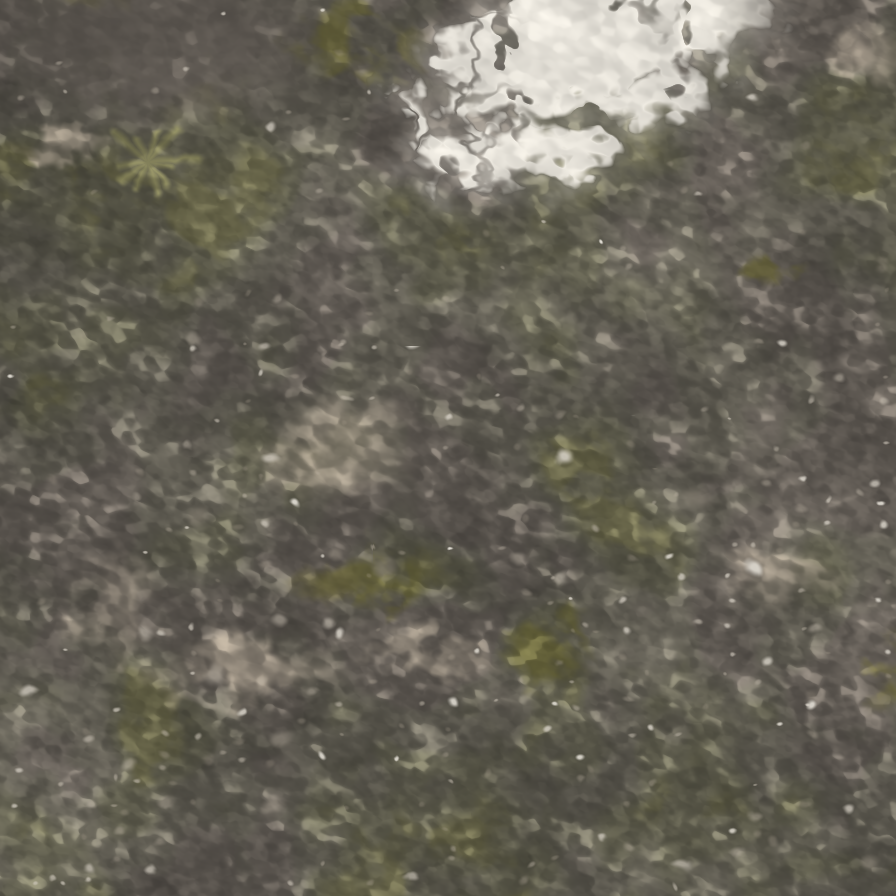
Write a Shadertoy shader that draws this texture.

```glsl
// Weathered grey stone with pale lichen, tan scuffs, moss stains and scattered grit.
#define GRAIN_FREQ vec2(74.0, 104.0)
#define GRAIN_ANGLE -0.4
#define BASE_TONE 0.362
#define GRAIN_CONTRAST 0.13
#define MOTTLE_CONTRAST 0.13
#define CLOUD_CONTRAST 0.17
#define STONE_TINT vec3(1.0, 0.965, 0.862)
#define OLIVE_TINT vec3(1.0, 0.98, 0.815)
#define MAUVE_TINT vec3(1.01, 0.95, 0.88)
#define LICHEN_COLOR vec3(0.90, 0.885, 0.85)
#define TAN_COLOR vec3(0.67, 0.625, 0.56)
#define MOSS_COLOR vec3(0.40, 0.385, 0.16)

// Soft ellipses: centre, radii
const vec4 SCUFFS[7] = vec4[7](
    vec4(0.375, 0.495, 0.075, 0.060), vec4(0.125, 0.325, 0.050, 0.060),
    vec4(0.28, 0.250, 0.105, 0.028), vec4(0.48, 0.272, 0.080, 0.016),
    vec4(0.87, 0.36, 0.060, 0.030), vec4(0.97, 0.94, 0.045, 0.025),
    vec4(0.08, 0.84, 0.050, 0.016));
const vec4 STAINS[5] = vec4[5](
    vec4(1.00, 0.25, 0.030, 0.050), vec4(0.87, 0.69, 0.030, 0.022),
    vec4(0.62, 0.29, 0.040, 0.045), vec4(0.40, 0.95, 0.080, 0.035),
    vec4(0.42, 0.35, 0.080, 0.035));

vec3 hash3(vec2 p) {
    vec3 q = fract(p.xyx * vec3(0.1031, 0.1030, 0.0973));
    q += dot(q, q.yxz + 33.33);
    return fract((q.xxy + q.yzz) * q.zyx);
}

// Cellular noise: x = smoothly blended cell value, y = gap to the cell border
vec2 cells(vec2 p) {
    vec2 id = floor(p);
    float sum = 0.0, weights = 0.0, nearest = 9.0, second = 9.0;
    for (int y = -1; y <= 1; y++)
    for (int x = -1; x <= 1; x++) {
        vec2 cell = id + vec2(x, y);
        vec3 h = hash3(cell);
        float d = length(cell + h.xy - p);
        float w = exp(-5.5 * d * d);
        sum += w * h.z;
        weights += w;
        second = min(second, max(nearest, d));
        nearest = min(nearest, d);
    }
    return vec2(sum / weights, second - nearest);
}

float layered(vec2 p) {
    float sum = 0.0, amp = 0.54;
    for (int i = 0; i < 3; i++) {
        sum += amp * cells(p).x;
        p = mat2(1.6, 1.2, -1.2, 1.6) * p + 17.3;
        amp *= 0.5;
    }
    return sum / 0.945;
}

float capsule(vec2 p, vec2 a, vec2 b, float r) {
    vec2 pa = p - a, ba = b - a;
    return length(pa - ba * clamp(dot(pa, ba) / dot(ba, ba), 0.0, 1.0)) - r;
}

float ellipse(vec2 p, vec4 e) {
    return 1.0 - smoothstep(0.45, 1.25, length((p - e.xy) / e.zw));
}

// Irregular pebbles, one at most per grid cell: x = coverage, y = shade
vec2 grit(vec2 p, float freq, float share) {
    vec2 id = floor(p * freq);
    vec3 place = hash3(id + 71.0), kind = hash3(id + 213.0);
    vec2 d = fract(p * freq) - mix(vec2(0.3), vec2(0.7), place.xy);
    d.y *= 1.0 + 0.6 * kind.y;
    float r = mix(0.09, 0.18, kind.x * kind.x);
    float pebble = 1.0 - smoothstep(r * 0.3, r * 1.5, length(d));
    return vec2(pebble * step(place.z, share), kind.z);
}

void mainImage(out vec4 fragColor, in vec2 fragCoord) {
    vec2 uv = fragCoord / iResolution.y;
    vec2 along = vec2(cos(GRAIN_ANGLE), sin(GRAIN_ANGLE));
    vec2 q = vec2(dot(uv, along), dot(uv, vec2(-along.y, along.x)));

    // Noise scales from broad clouds to fine grain
    float cloud = layered(uv * 5.0 + 3.0);
    float hue = layered(uv * 9.0 + 41.0);
    float mottle = layered(q * vec2(22.0, 32.0));
    float grain = cells(q * GRAIN_FREQ + mottle * 0.8).x;
    float fine = cells(q * GRAIN_FREQ * 1.8 + 9.0).x;
    vec2 warp = vec2(mottle, layered(uv * 24.0 + 60.0)) - 0.5;
    vec2 p = uv + warp * 0.065;

    // Stone: a smoother mauve area lies in the upper left
    float smoothArea = ellipse(p, vec4(0.17, 0.96, 0.20, 0.10));
    float rough = mix(1.0, 0.4, smoothArea);
    float tone = BASE_TONE + CLOUD_CONTRAST * (cloud - 0.5)
        + rough * (MOTTLE_CONTRAST * (mottle - 0.5) + GRAIN_CONTRAST * (grain - 0.5)
        + 0.05 * (fine - 0.5));
    tone += 0.13 * rough * smoothstep(0.60, 0.92, grain) * smoothstep(0.42, 0.68, mottle);
    tone = mix(tone, max(tone, 0.33), 0.4);
    vec3 tint = mix(STONE_TINT, OLIVE_TINT, smoothstep(0.50, 0.68, hue));
    tint = mix(tint, MAUVE_TINT, max(smoothArea, smoothstep(0.48, 0.34, hue)));
    vec3 col = tone * tint;

    // Moss stains and tan scuffs
    float moss = 0.25 * smoothstep(0.66, 0.80, hue);
    for (int i = 0; i < 5; i++) moss = max(moss, 0.55 * ellipse(p, STAINS[i]));
    col = mix(col, MOSS_COLOR * (0.55 + 1.2 * tone), moss * smoothstep(0.25, 0.6, mottle));
    float scuff = 0.0;
    for (int i = 0; i < 7; i++) scuff = max(scuff, ellipse(p, SCUFFS[i]));
    float wear = clamp(0.2 + 0.65 * mottle + 0.4 * (grain - 0.5), 0.0, 0.9);
    col = mix(col, TAN_COLOR * (0.68 + 0.9 * tone), scuff * wear);

    // Lichen crust with cracks and worn holes
    float crust = capsule(p, vec2(0.56, 0.93), vec2(0.79, 0.998), 0.067);
    crust = min(crust, capsule(p, vec2(0.50, 0.827), vec2(0.66, 0.833), 0.026));
    crust = min(crust, capsule(p, vec2(0.61, 0.88), vec2(0.74, 0.89), 0.035));
    crust = min(crust, capsule(p, vec2(0.445, 0.91), vec2(0.475, 0.865), 0.017));
    crust += 0.022 * (grain - 0.5);
    float lichen = 1.0 - smoothstep(-0.014, 0.009, crust);
    float crack = 1.0 - smoothstep(0.01, 0.12, cells(p * 13.0 + 5.0).y);
    lichen *= 1.0 - 0.75 * crack * smoothstep(0.60, 0.50, uv.x);
    lichen *= 1.0 - 0.85 * ellipse(p, vec4(0.645, 0.868, 0.058, 0.017));
    lichen *= 1.0 - 0.8 * smoothstep(0.78, 0.94, cells(p * 44.0 + 8.0).x);
    lichen *= 1.0 - 0.5 * smoothstep(0.78, 0.89, uv.x);
    float halo = 0.35 * (1.0 - smoothstep(0.0, 0.04, crust)) * mottle;
    vec3 crustCol = LICHEN_COLOR * (0.84 + 0.18 * mottle + 0.13 * grain);
    col = mix(col, crustCol, max(lichen, halo));

    // Grit, denser toward the bottom
    float density = mix(0.22, 0.07, smoothstep(0.2, 0.8, uv.y));
    for (int i = 0; i < 3; i++) {
        vec2 g = grit(uv + warp * 0.016, 15.0 + 10.0 * float(i), density);
        vec3 gritCol = mix(TAN_COLOR, LICHEN_COLOR, g.y * g.y);
        col = mix(col, gritCol, g.x * (0.25 + 0.7 * g.y * g.y) * (1.0 - lichen));
    }

    // Small sprig of pale leaves
    float leaves = 1.0;
    for (int i = 0; i < 11; i++) {
        vec3 h = hash3(vec2(i, 5.0));
        float a = (float(i) + 0.8 * h.x) * 0.571;
        vec2 root = vec2(0.168, 0.818);
        vec2 tip = root + mix(0.025, 0.055, h.y) * vec2(cos(a), sin(a));
        leaves = min(leaves, capsule(uv + warp * 0.016, root, tip, 0.002));
    }
    float sprig = 1.0 - smoothstep(-0.003, 0.006, leaves);
    col = mix(col, vec3(0.56, 0.55, 0.37) * (0.75 + 0.5 * grain), 0.8 * sprig);

    fragColor = vec4(clamp(col, 0.0, 1.0), 1.0);
}
```
